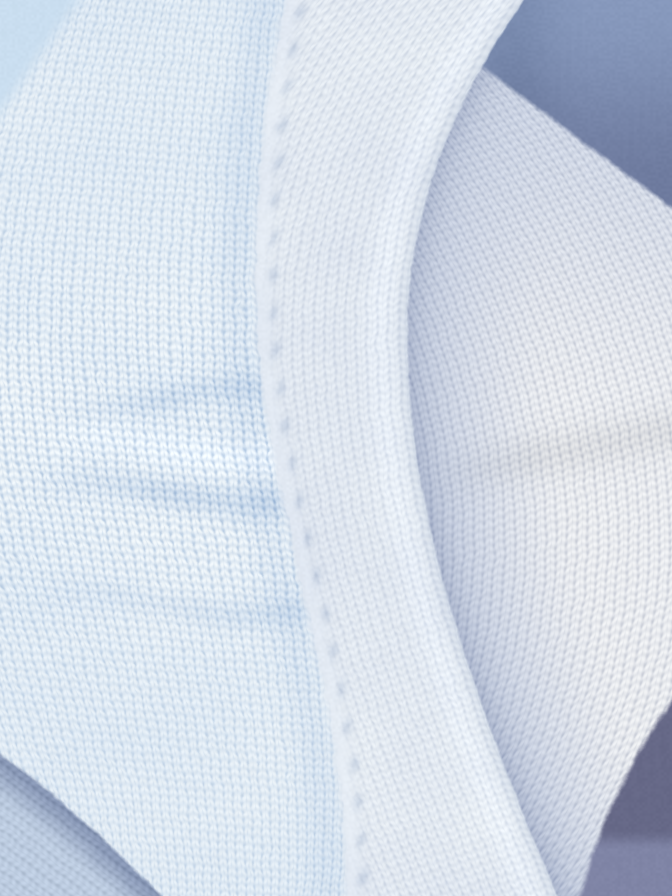
Write a WebGL 2 fragment shader that draws this texture.

```glsl
#version 300 es
precision highp float;
// Pale blue knitted cotton: a ribbed panel, a curved cuff band and a shaded inner fold.
uniform vec2 u_resolution;
out vec4 fragColor;

float hash(vec2 p) {
    return fract(sin(dot(p, vec2(127.1, 311.7))) * 43758.5453);
}

float noise(vec2 p) {
    vec2 i = floor(p), f = fract(p);
    f = f * f * (3.0 - 2.0 * f);
    return mix(mix(hash(i), hash(i + vec2(1, 0)), f.x),
               mix(hash(i + vec2(0, 1)), hash(i + vec2(1, 1)), f.x), f.y);
}

float fbm(vec2 p) {
    float sum = 0.0, amp = 0.5;
    for (int i = 0; i < 4; i++) {
        sum += amp * noise(p);
        p = p * 2.03 + 17.0;
        amp *= 0.5;
    }
    return sum;
}

// Knit height: columns of V-shaped loops with dark gaps between them.
float knit(vec2 q, float slant) {
    q += 0.22 * (vec2(noise(q * 0.6), noise(q * 0.6 + 40.0)) - 0.5);
    float a = abs(fract(q.x) - 0.5);
    float loops = 0.5 + 0.5 * cos(6.2832 * (q.y + a * slant));
    float gap = smoothstep(0.24, 0.5, a);
    float crease = 1.0 - smoothstep(0.0, 0.14, a);
    return 1.0 - gap * (0.45 + 0.55 * loops) - 0.35 * (1.0 - gap) * loops - 0.18 * crease;
}

// Left border of the cuff band.
float seamX(float y) {
    float up = max(y - 0.69, 0.0);
    return 0.285 + 0.35 * up * up + 0.1 * smoothstep(0.68, 0.02, y);
}

// Right, folded border of the cuff band.
float cuffX(float y) {
    float d = y - 0.63;
    return 0.455 + (d > 0.0 ? 0.95 * d * d : 0.275 * (sqrt(1.0 + 4.0 * d * d) - 1.0));
}

float gauss(float d, float w) {
    return exp(-d * d / (w * w));
}

// Blurred cloth behind the fold.
vec3 backdrop(vec2 p) {
    vec3 upper = mix(vec3(0.43, 0.48, 0.62), vec3(0.53, 0.60, 0.74), smoothstep(0.78, 1.0, p.y));
    upper -= 0.05 * gauss(p.x - 0.57, 0.05);
    vec3 lower = mix(vec3(0.50, 0.52, 0.65), vec3(0.40, 0.41, 0.53), smoothstep(0.05, 0.075, p.y));
    return mix(lower, upper, smoothstep(0.35, 0.6, p.y));
}

vec3 innerFold(vec2 p, float fromCuff) {
    float bend = p.y - 0.4;
    vec2 q = vec2(p.x + 0.8 * bend * bend, p.y - 0.35 * p.x);
    float k = knit(q / vec2(0.0115, 0.0092), 0.8);
    float lit = smoothstep(0.0, 0.17, fromCuff) * smoothstep(0.95, 0.5, p.y);
    vec3 col = mix(vec3(0.75, 0.79, 0.87), vec3(0.89, 0.90, 0.92), 0.25 + 0.75 * lit);
    col -= vec3(0.13, 0.12, 0.09) * exp(-max(fromCuff, 0.0) / 0.022);
    col -= 0.05 * gauss(p.y - 0.49 - 0.2 * (p.x - 0.6), 0.025) * smoothstep(0.46, 0.6, p.x);
    return col + vec3(0.15, 0.14, 0.11) * (k - 0.6) * mix(0.75, 1.0, lit);
}

vec3 ribbedPanel(vec2 p, float seam) {
    float lean = (p.y - 0.55) * (p.y - 0.55) * (0.29 - p.x);
    float u = p.x - 0.7 * seam - lean;
    float k = knit(vec2(u / 0.0122, (p.y + 0.08 * p.x) / 0.0092), 0.9);
    vec3 col = mix(vec3(0.83, 0.885, 0.94), vec3(0.89, 0.925, 0.955), fbm(p * vec2(5.0, 9.0)));
    // Soft horizontal wrinkles that gather at the seam
    float nearSeam = smoothstep(0.0, 0.2, p.x) * (0.6 + 0.4 * noise(p * 22.0));
    float wave = 0.012 * sin(p.x * 17.0);
    float folds = gauss(p.y - 0.45 - wave, 0.018) + 0.7 * gauss(p.y - 0.555 + wave, 0.015)
                + 0.6 * gauss(p.y - 0.325 - wave, 0.016);
    col -= vec3(0.10, 0.075, 0.04) * folds * nearSeam;
    col += 0.035 * gauss(p.y - 0.50 - wave, 0.02) * nearSeam;
    col -= vec3(0.04, 0.03, 0.015) * gauss(p.x - seam + 0.02, 0.025);
    float depth = 0.7 + 0.5 * gauss(p.y - 0.5, 0.22);
    return col + vec3(0.19, 0.145, 0.085) * (k - 0.6) * depth;
}

vec3 cuffBand(vec2 p, float seam, float cuff) {
    float inset = cuff - p.x;
    float u = inset + 0.004 * exp(-inset / 0.015);
    float k = knit(vec2(u / 0.0117, (p.y - 0.3 * p.x) / 0.0092), -0.9);
    vec3 col = mix(vec3(0.85, 0.88, 0.925), vec3(0.90, 0.925, 0.95), fbm(p * 11.0));
    col -= vec3(0.08, 0.07, 0.05) * exp(-max(inset, 0.0) / 0.008);
    col += 0.025 * gauss(inset - 0.03, 0.018);
    col += vec3(0.10, 0.09, 0.065) * (k - 0.6) * smoothstep(0.0, 0.04, p.x - seam);
    // Puckered sewing stitches beside the seam
    float along = (fract(p.y / 0.042) - 0.5) * 0.042;
    float pucker = gauss(along, 0.009) * gauss(p.x - seam - 0.02 - 0.25 * along, 0.005);
    col -= vec3(0.09, 0.075, 0.05) * pucker;
    return col + 0.02 * gauss(p.x - seam - 0.008, 0.008);
}

void main() {
    vec2 p = gl_FragCoord.xy / u_resolution.y;
    float fuzz = 0.006 * (fbm(p * 90.0) - 0.47);
    float seam = seamX(p.y) + 1.2 * fuzz;
    float cuff = cuffX(p.y) + 0.5 * fuzz;

    // Inner fold in front of the backdrop
    float topEdge = 0.915 - 0.746 * (p.x - 0.553) - p.y + fuzz;
    float sideEdge = 0.648 + 0.25 * p.y + p.y * p.y - p.x + fuzz;
    vec3 col = mix(backdrop(p), innerFold(p, p.x - cuff), smoothstep(-0.004, 0.005, min(topEdge, sideEdge)));

    // Cuff band, then the ribbed panel
    col = mix(col, cuffBand(p, seam, cuff), smoothstep(-0.002, 0.002, cuff - p.x));
    col = mix(col, ribbedPanel(p, seam), smoothstep(-0.005, 0.005, seam - p.x));

    // Out-of-focus cloth in the upper left corner
    float corner = 1.0 - p.x / 0.09 - (1.0 - p.y) / 0.13;
    col = mix(col, vec3(0.79, 0.87, 0.94), smoothstep(-0.15, 0.2, corner));

    // Shaded layer beneath the lower left hem
    float hem = 0.16 - 0.75 * p.x - 0.75 * p.x * p.x - p.y + fuzz;
    float k = knit(vec2(0.6 * p.x + 0.8 * p.y, 0.8 * p.x - 0.6 * p.y) / vec2(0.012, 0.0095), 0.8);
    vec3 under = mix(vec3(0.52, 0.58, 0.70), vec3(0.73, 0.79, 0.87), smoothstep(0.0, 0.06, hem));
    col = mix(col, under + 0.09 * (k - 0.6), smoothstep(-0.003, 0.004, hem));

    col += 0.022 * (noise(p * 330.0) - 0.5);
    fragColor = vec4(clamp(col, 0.0, 1.0), 1.0);
}
```
